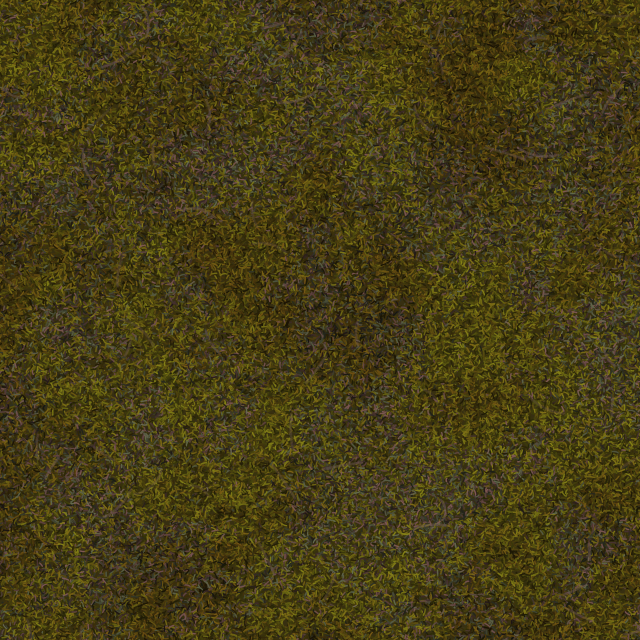
Write a WebGL 2 fragment shader that draws this texture.

```glsl
#version 300 es
precision highp float;
// Dark mossy turf: three layers of tiny randomly turned blades over soil,
// gently tinted by noise patches, with grey-mauve litter between them
// and a few long, thin, bent twigs lying on top.

#define BLADE_CELLS 132.0
#define BLADE_HALF_LENGTH 0.72
#define BLADE_HALF_WIDTH 0.17
#define BLADE_SOFTNESS 0.17
#define BLADE_CONTRAST 0.60
#define PATCH_SCALE 8.0
#define PATCH_STRENGTH 0.42
#define LITTER_SCALE 15.0
#define LITTER_SHARE 0.58
#define TWIG_CELLS 15.0
#define TWIG_SHARE 0.24
#define TWIG_OPACITY 0.50

uniform vec2 u_resolution;
out vec4 fragColor;

const vec3 SOIL = vec3(0.215, 0.185, 0.065);
const vec3 OCHRE = vec3(0.305, 0.220, 0.050);
const vec3 MOSS = vec3(0.320, 0.312, 0.055);
const vec3 GREY = vec3(0.245, 0.262, 0.190);
const vec3 MAUVE = vec3(0.310, 0.215, 0.205);
const vec3 TWIG = vec3(0.430, 0.340, 0.330);

float hash(vec2 p) {
    return fract(sin(dot(p, vec2(127.1, 311.7))) * 43758.5);
}

float valueNoise(vec2 p) {
    vec2 cell = floor(p), f = fract(p);
    f = f * f * (3.0 - 2.0 * f);
    float low = mix(hash(cell), hash(cell + vec2(1, 0)), f.x);
    float high = mix(hash(cell + vec2(0, 1)), hash(cell + vec2(1, 1)), f.x);
    return mix(low, high, f.y);
}

float fbm(vec2 p) {
    float sum = 0.0, gain = 0.53;
    for (int i = 0; i < 4; i++) {
        sum += gain * valueNoise(p);
        p = p * 2.03 + 17.3;
        gain *= 0.5;
    }
    return sum;
}

// Distance to a bent stroke centred on the origin and turned by angle
float strokeDistance(vec2 p, float angle, float halfLength, float bend) {
    float c = cos(angle), s = sin(angle);
    p = vec2(c * p.x + s * p.y, c * p.y - s * p.x);
    p.y += bend * (p.x * p.x / halfLength - 0.4 * halfLength);
    p.x -= clamp(p.x, -halfLength, halfLength);
    return length(p);
}

vec3 bladeColor(vec2 id, float lushness, float litter) {
    float tint = hash(id + 3.7);
    float patchTone = PATCH_STRENGTH * (lushness - 0.5);
    float light = 0.96 + BLADE_CONTRAST * (2.0 * hash(id + 8.1) - 1.0) + 0.4 * patchTone;
    vec3 green = mix(OCHRE, MOSS, clamp(tint + 0.05 + 1.4 * patchTone, 0.0, 1.0));
    vec3 dry = mix(GREY, MAUVE, smoothstep(0.3, 0.7, tint));
    return light * (hash(id + 5.9) < LITTER_SHARE * litter ? dry : green);
}

vec3 addBlades(vec3 color, vec2 uv, float layer, float lushness, float litter) {
    vec2 p = uv * BLADE_CELLS * (1.0 + 0.09 * layer) + layer * 31.7;
    vec2 cell = floor(p);
    float pixel = BLADE_CELLS / min(u_resolution.x, u_resolution.y);
    float soft = max(BLADE_SOFTNESS, 0.6 * pixel);
    for (int y = -1; y <= 1; y++) {
        for (int x = -1; x <= 1; x++) {
            vec2 id = cell + vec2(x, y);
            vec2 centre = id + vec2(hash(id), hash(id + 41.3));
            float halfLength = BLADE_HALF_LENGTH * mix(0.4, 1.0, hash(id + 19.4));
            float d = strokeDistance(p - centre, 6.2832 * hash(id + 23.8),
                                     halfLength, 0.4 * (hash(id + 11.2) - 0.5));
            float cover = 1.0 - smoothstep(-soft, soft, d - BLADE_HALF_WIDTH);
            color = mix(color, bladeColor(id, lushness, litter), cover);
        }
    }
    return color;
}

// Sparse long strands, more visible where litter gathers
float twigCover(vec2 uv, float litter) {
    vec2 p = uv * TWIG_CELLS;
    vec2 cell = floor(p);
    float soft = max(0.035, 0.7 * TWIG_CELLS / min(u_resolution.x, u_resolution.y));
    float cover = 0.0;
    for (int y = -1; y <= 1; y++) {
        for (int x = -1; x <= 1; x++) {
            vec2 id = cell + vec2(x, y);
            vec2 centre = id + vec2(hash(id + 61.0), hash(id + 67.0));
            float halfLength = mix(0.18, 0.48, hash(id + 71.0));
            float d = strokeDistance(p - centre, 6.2832 * hash(id + 73.0),
                                     halfLength, 0.6 * (hash(id + 79.0) - 0.5));
            float present = step(hash(id + 83.0), TWIG_SHARE);
            cover = max(cover, present * (1.0 - smoothstep(0.0, soft, d - 0.012)));
        }
    }
    return cover * mix(0.5, 1.0, litter);
}

void main() {
    vec2 uv = gl_FragCoord.xy / u_resolution;
    float lushness = smoothstep(0.22, 0.78, fbm(uv * PATCH_SCALE + 4.2));
    float litter = smoothstep(0.25, 0.78, fbm(uv * LITTER_SCALE + 52.6));

    vec3 color = SOIL;
    for (int layer = 0; layer < 3; layer++) {
        color = addBlades(color, uv, float(layer), lushness, litter);
    }
    color = mix(color, TWIG, TWIG_OPACITY * twigCover(uv, litter));
    fragColor = vec4(color, 1.0);
}
```
